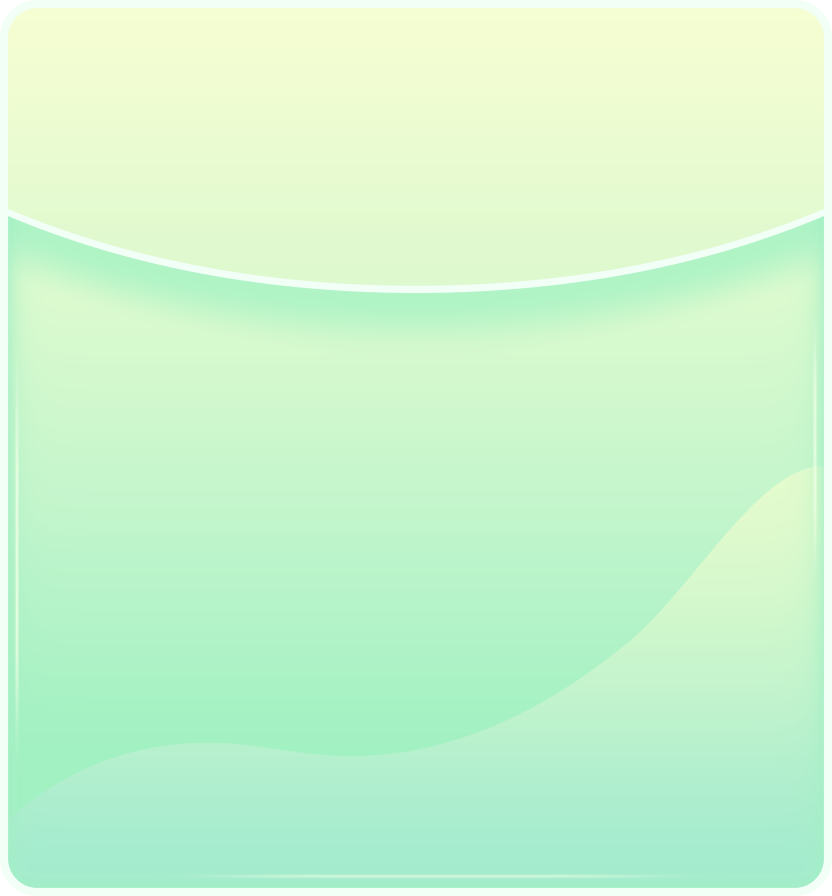
Reproduce this background procedurally as a WebGL 1 fragment shader.

```glsl
precision highp float;
uniform vec2 u_resolution;

float roundedBox(vec2 p, vec2 halfSize, float radius) {
  vec2 q = abs(p) - halfSize + radius;
  return length(max(q, 0.0)) + min(max(q.x, q.y), 0.0) - radius;
}

// Smooth coverage of the region where dist is negative
float fill(float dist) {
  float pixel = 1.0 / u_resolution.y;
  return 1.0 - smoothstep(-0.7 * pixel, 0.7 * pixel, dist);
}

// Cubic through two knots (x, height, slope)
float hermite(float x, vec3 a, vec3 b) {
  float span = b.x - a.x;
  float t = (x - a.x) / span;
  float s = 1.0 - t;
  return s * s * ((1.0 + 2.0 * t) * a.y + t * span * a.z)
       + t * t * ((3.0 - 2.0 * t) * b.y - s * span * b.z);
}

float hillHeight(float x) {
  vec3 crest = vec3(0.252, 0.171, 0.0);
  vec3 dip = vec3(0.42, 0.156, 0.0);
  vec3 slope = vec3(0.756, 0.284, 0.77);
  if (x < crest.x) return hermite(x, vec3(0.01, 0.086, 0.8), crest);
  if (x < dip.x) return hermite(x, crest, dip);
  if (x < slope.x) return hermite(x, dip, slope);
  return hermite(x, slope, vec3(0.99, 0.48, 0.0));
}

// Thin streak with tapered ends
float glint(float across, float along, float start, float end) {
  float t = clamp((along - start) / (end - start), 0.0, 1.0);
  return exp(-pow(across / 0.0018, 2.0)) * smoothstep(0.0, 0.35, t) * smoothstep(1.0, 0.65, t);
}

void main() {
  vec2 uv = gl_FragCoord.xy / u_resolution;
  vec2 p = (uv - 0.5) * vec2(0.93, 1.0);
  vec3 rim = vec3(0.95, 1.0, 0.97);
  vec3 mint = vec3(0.69, 0.955, 0.775);

  // Body gradient
  vec3 body = mix(vec3(0.63, 0.945, 0.76), vec3(0.745, 0.957, 0.795), smoothstep(0.12, 0.44, uv.y));
  body = mix(body, vec3(0.865, 0.98, 0.81), clamp((uv.y - 0.38) / 0.29, 0.0, 1.0));

  // Soft shadow under the curved lid
  float d = p.x / 0.456;
  float lidEdge = 0.677 + 0.0755 * d * d + 0.0104 * d * d * d * d;
  float below = lidEdge - uv.y;
  body = mix(mint, body, smoothstep(0.012, 0.078, below));

  // Hill
  vec3 hill = mix(vec3(0.64, 0.92, 0.81), vec3(0.82, 0.97, 0.80), smoothstep(0.0, 0.36, uv.y));
  hill = mix(hill, vec3(0.9, 0.985, 0.805), smoothstep(0.27, 0.5, uv.y));
  vec3 color = mix(body, hill, fill(uv.y - hillHeight(uv.x)));

  // Inner edge glow and glints
  float panel = roundedBox(p, vec2(0.456, 0.491), 0.033);
  color = mix(color, vec3(0.64, 0.935, 0.77), 0.75 * exp(min(panel, 0.0) / 0.012));
  float shine = 0.85 * glint(p.x + 0.446, uv.y, 0.13, 0.63);
  shine += 0.75 * glint(p.x - 0.446, uv.y, 0.34, 0.66);
  shine += 0.6 * glint(uv.y - 0.022, uv.x, 0.17, 0.88);
  color = mix(color, vec3(0.94, 1.0, 0.9), shine);

  // Lid and its pale outline
  vec3 lid = mix(vec3(0.87, 0.975, 0.81), vec3(0.96, 0.992, 0.825), smoothstep(0.65, 1.0, uv.y));
  color = mix(color, lid, fill(below));
  color = mix(color, rim, fill(abs(below) - 0.004));

  // Outer frame
  vec3 frame = mix(vec3(1.0), rim, fill(roundedBox(p, vec2(0.465, 0.5), 0.042)));
  gl_FragColor = vec4(mix(frame, color, fill(panel)), 1.0);
}
```
